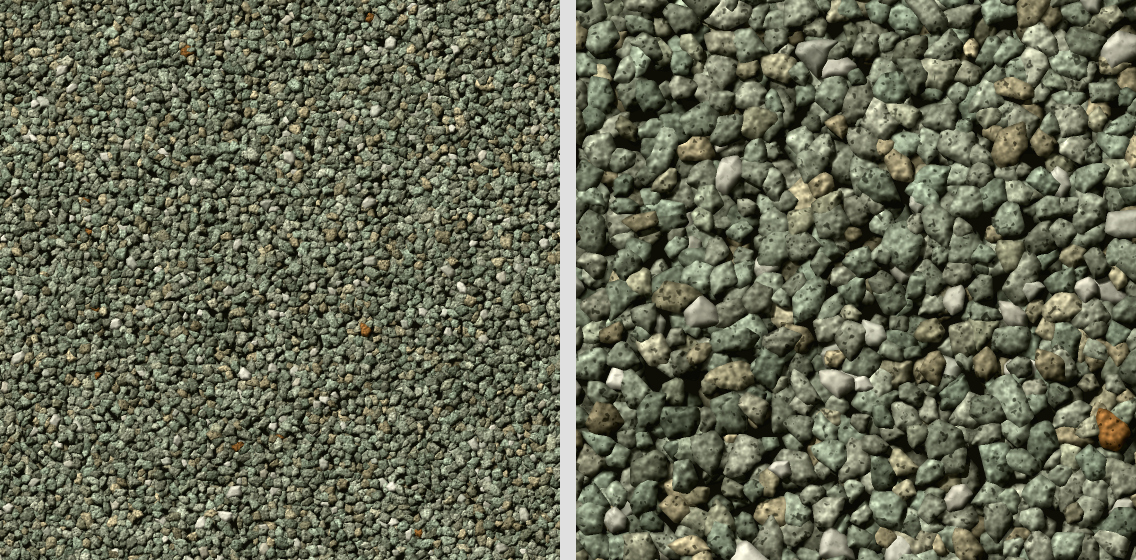
Left: the whole. Right: its middle third, enlarged.
Give the GLSL for this texture, as a WebGL 1 fragment shader.

```glsl
precision highp float;
uniform vec2 u_resolution;

const float GRAINS_ACROSS = 64.0;
const float RADIUS_MIN = 0.40;
const float RADIUS_MAX = 0.74;
const float ELONGATION = 0.42;
const float JITTER = 0.8;
const float LAYER_STEP = 0.5;
const float DOME_HEIGHT = 0.38;
const float FACET_TILT = 1.05;
const float FACET_SHARPNESS = 14.0;
const float LEAN = 0.55;
const float ROUGHNESS = 0.45;
const float AMBIENT = 0.2;
const float EXPOSURE = 1.12;
const float SHADOW_DEPTH = 0.72;
const float WHITE_SHARE = 0.035;
const float RUST_SHARE = 0.002;
const vec3 LIGHT = vec3(-0.42, 0.55, 0.72);
const vec3 OLIVE = vec3(0.60, 0.605, 0.55);
const vec3 SAGE = vec3(0.54, 0.59, 0.53);
const vec3 TAN = vec3(0.65, 0.61, 0.51);
const vec3 WHITE = vec3(0.83, 0.82, 0.78);
const vec3 RUST = vec3(0.56, 0.40, 0.25);
const vec3 GAP = vec3(0.05, 0.05, 0.025);
const vec3 BLACK_SHIFT = vec3(0.06, 0.06, 0.095);

struct Surface {
  float height;
  float rim;   // 0 at the grain centre, 1 at its outline
  vec2 tilt;
  vec2 id;
};

vec4 hash4(vec2 p) {
  vec4 q = fract(p.xyxy * vec4(0.1031, 0.1030, 0.0973, 0.1099));
  q += dot(q, q.wzxy + 33.33);
  return fract((q.xxyz + q.yzzw) * q.zywx);
}

float noise(vec2 p) {
  vec2 i = floor(p), f = fract(p);
  f = f * f * (3.0 - 2.0 * f);
  float low = mix(hash4(i).x, hash4(i + vec2(1.0, 0.0)).x, f.x);
  float high = mix(hash4(i + vec2(0.0, 1.0)).x, hash4(i + 1.0).x, f.x);
  return mix(low, high, f.y);
}

// Convex polygon with eased corners: xy is the facet tilt, z the distance ratio
vec3 grainShape(vec2 q, vec2 id, float radius, float turn) {
  float total = 1e-9;
  vec2 tilt = vec2(0.0);
  for (int k = 0; k < 6; k++) {
    vec4 side = hash4(id + 17.3 * float(k + 1));
    float angle = turn + (float(k) + 0.75 * side.x) * 1.0472;
    vec2 dir = vec2(cos(angle), sin(angle));
    float t = max(dot(q, dir), 0.0) / (radius * mix(0.66, 1.06, side.y));
    float weight = pow(t, FACET_SHARPNESS);
    total += weight;
    tilt += dir * weight;
  }
  return vec3(tilt / total, pow(total, 1.0 / FACET_SHARPNESS));
}

// Topmost grain of two scattered layers
Surface surfaceAt(vec2 p) {
  Surface top = Surface(-0.15, 1.0, vec2(0.0), vec2(-1.0));
  for (int layer = 0; layer < 2; layer++) {
    float level = float(layer);
    vec2 lp = p + level * vec2(0.47, 0.53);
    for (int y = -1; y <= 1; y++) {
      for (int x = -1; x <= 1; x++) {
        vec2 cell = floor(lp) + vec2(float(x), float(y));
        vec2 id = cell + 20.0 + level * 131.0;
        vec4 rnd = hash4(id);
        vec2 q = lp - cell - 0.5 - (rnd.xy - 0.5) * JITTER;
        if (dot(q, q) > 1.1) continue;
        float turn = rnd.z * 6.2832;
        vec2 axis = vec2(cos(turn), sin(turn));
        q -= axis * dot(q, axis) * ELONGATION * rnd.w;
        float radius = mix(RADIUS_MIN, RADIUS_MAX, fract(rnd.w * 7.7));
        vec3 shape = grainShape(q, id, radius, turn);
        if (shape.z > 1.0) continue;
        float base = level * LAYER_STEP + 0.55 * fract(rnd.z * 9.1);
        float height = base + DOME_HEIGHT * (1.0 - pow(shape.z, 4.0));
        if (height > top.height) {
          vec2 slope = shape.xy * smoothstep(0.25, 0.95, shape.z);
          top = Surface(height, shape.z, slope + (rnd.xy - 0.5) * LEAN, id);
        }
      }
    }
  }
  return top;
}

float castShadow(vec2 p, float height) {
  float blocked = 0.0;
  for (int i = 1; i <= 2; i++) {
    float reach = 0.17 * float(i);
    float rise = surfaceAt(p + LIGHT.xy * reach).height - height - LIGHT.z * reach;
    blocked = max(blocked, smoothstep(0.0, 0.3, rise));
  }
  return 1.0 - SHADOW_DEPTH * blocked;
}

vec3 gravel(vec2 p) {
  Surface s = surfaceAt(p);
  if (s.id.x < 0.0) return GAP;

  // Mineral colour
  vec4 kind = hash4(s.id + 311.7);
  vec3 albedo = mix(SAGE, OLIVE, kind.x);
  albedo = mix(albedo, TAN, smoothstep(0.72, 1.0, kind.y));
  albedo *= mix(0.8, 1.16, kind.z);
  float white = step(kind.w, WHITE_SHARE);
  albedo = mix(albedo, WHITE, white * mix(0.55, 1.0, kind.z));
  albedo = mix(albedo, RUST, step(1.0 - RUST_SHARE, kind.w));

  // Pitted, mottled skin, turned differently on each grain
  float spin = kind.x * 6.2832;
  vec2 across = vec2(cos(spin), sin(spin));
  vec2 toLight = vec2(dot(LIGHT.xy, across), dot(LIGHT.xy, vec2(-across.y, across.x)));
  vec2 skin = vec2(dot(p, across), dot(p, vec2(-across.y, across.x))) * 5.5 + 400.0;
  float coarse = noise(skin);
  float fine = noise(skin * 2.1 + 5.0);
  float bump = coarse - noise(skin + toLight * 0.6);
  float mottle = 0.70 + 0.34 * coarse + 0.26 * fine;
  float pits = 0.6 * noise(skin * 0.9 + 40.0) + 0.4 * fine;
  mottle *= 1.0 - 0.55 * smoothstep(0.66, 0.84, pits);
  albedo *= mix(mottle, 1.0, 0.75 * white);

  // Faceted light, cast shadow and occlusion
  vec3 normal = normalize(vec3(s.tilt * FACET_TILT, 1.0));
  float lit = max(dot(normal, LIGHT) + ROUGHNESS * bump * (1.0 - 0.7 * white), 0.0);
  float open = mix(0.4, 1.0, smoothstep(0.0, 0.8, s.height));
  float rim = 1.0 - 0.35 * pow(s.rim, 7.0);
  float shade = (AMBIENT + lit) * castShadow(p, s.height) * open * rim;
  return max(albedo * shade * EXPOSURE - BLACK_SHIFT, GAP * 0.6);
}

void main() {
  vec3 color = vec3(0.0);
  // Four samples per pixel for smooth edges
  for (int j = 0; j < 2; j++) {
    for (int i = 0; i < 2; i++) {
      vec2 offset = vec2(float(i), float(j)) * 0.5 - 0.25;
      vec2 uv = (gl_FragCoord.xy + offset) / u_resolution.y;
      color += gravel(uv * GRAINS_ACROSS);
    }
  }
  gl_FragColor = vec4(clamp(color * 0.25, 0.0, 1.0), 1.0);
}
```
